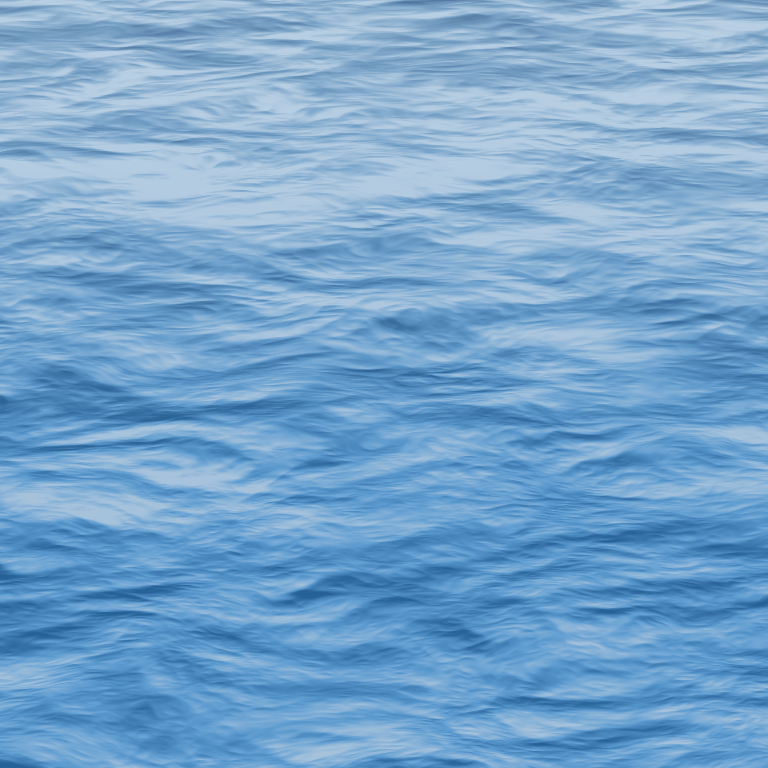
A WebGL 1 fragment shader for this texture:

```glsl
precision highp float;
// Choppy blue sea seen at a slant, with dark wave faces and pale ripples.
uniform vec2 u_resolution;

vec2 gradientAt(vec2 cell) {
  vec2 k = vec2(dot(cell, vec2(127.1, 311.7)), dot(cell, vec2(269.5, 183.3)));
  return 2.0 * fract(sin(k) * 43758.55) - 1.0;
}

// Gradient noise, roughly -0.7 to 0.7
float noise(vec2 p) {
  vec2 i = floor(p), f = p - i;
  vec2 u = f * f * f * (f * (f * 6.0 - 15.0) + 10.0);
  float a = dot(gradientAt(i), f);
  float b = dot(gradientAt(i + vec2(1.0, 0.0)), f - vec2(1.0, 0.0));
  float c = dot(gradientAt(i + vec2(0.0, 1.0)), f - vec2(0.0, 1.0));
  float d = dot(gradientAt(i + vec2(1.0, 1.0)), f - vec2(1.0, 1.0));
  return mix(mix(a, b, u.x), mix(c, d, u.x), u.y);
}

// Wave height with narrow crests and round troughs
float crest(vec2 p) {
  float n = noise(p);
  return -sqrt(n * n + 0.002);
}

// Rise of the surface away from the viewer: positive on near faces
float faceSlope(vec2 p, vec2 away) {
  return (crest(p + 0.06 * away) - crest(p - 0.06 * away)) / 0.12;
}

// Summed slopes of swell and ripples; density is cells per canvas height
float waveSlope(vec2 p, float density) {
  float sum = 0.0, weight = 0.34;
  for (int i = 0; i < 6; i++) {
    float side = mod(float(i), 2.0) * 2.0 - 1.0;
    float angle = 0.34 * side;
    float c = cos(angle), s = sin(angle);
    mat2 turn = mat2(c, s, -s, c);
    float visible = 1.0 - smoothstep(130.0, 320.0, density);
    sum += weight * visible * faceSlope(turn * p, turn * vec2(0.0, 1.0));
    p = p * vec2(1.8, 1.95) + vec2(17.3, 9.1);
    density *= 1.95;
    weight *= 0.79;
  }
  return sum;
}

void main() {
  vec2 uv = gl_FragCoord.xy / u_resolution;

  // Slanted water plane: waves shrink and flatten with distance
  float depth = 1.0 / (2.0 - uv.y);
  vec2 p = vec2((uv.x - 0.5) * depth * 7.5, depth * 34.0) + vec2(31.0, 5.0);
  float density = 34.0 * depth * depth;

  // Bend the crests so that they wander
  vec2 bend = vec2(noise(p * 0.7 + 40.0), noise(p * 0.8 + 71.0));
  vec2 q = p + 0.45 * bend;
  q.y += 0.12 * noise(p * vec2(2.0, 2.6) + 13.0);

  // Far water mirrors more sky, with a pale band below the top
  float sheen = 0.40 + 0.18 * smoothstep(0.35, 0.8, uv.y);
  sheen += 0.20 * exp(-pow((uv.y - 0.78) / 0.09, 2.0));

  // Broad swell: large dark faces, and pale flats between them
  float patches = 0.50 * noise(p * vec2(0.55, 0.6) + 5.0);
  patches += 0.30 * noise(q * vec2(0.95, 0.9) + 57.0);
  patches -= 0.20 * faceSlope(q * vec2(0.6, 0.55) + 23.0, vec2(0.0, 1.0));

  float chop = mix(0.88, 0.84, smoothstep(0.55, 0.95, uv.y));
  chop *= 1.0 + 0.5 * noise(p * 0.6 + 90.0);
  float tone = sheen + patches - chop * waveSlope(q, density);

  // Fine glint streaks
  float streak = noise(vec2(uv.x * 50.0, uv.y * 150.0) + 6.0 * bend);
  tone += 0.13 * streak * smoothstep(0.1, 0.6, tone);

  // Saturated blue nearby, greyer blue far away
  float haze = smoothstep(0.3, 1.0, uv.y);
  vec3 deep = mix(vec3(0.15, 0.38, 0.59), vec3(0.32, 0.47, 0.63), haze);
  vec3 body = mix(vec3(0.36, 0.61, 0.82), vec3(0.48, 0.64, 0.78), haze);
  vec3 sky = mix(vec3(0.65, 0.76, 0.86), vec3(0.72, 0.81, 0.89), haze);
  vec3 color = mix(deep, body, smoothstep(-0.25, 0.55, tone));
  color = mix(color, sky, smoothstep(0.30, 1.05, tone));
  gl_FragColor = vec4(color, 1.0);
}
```
